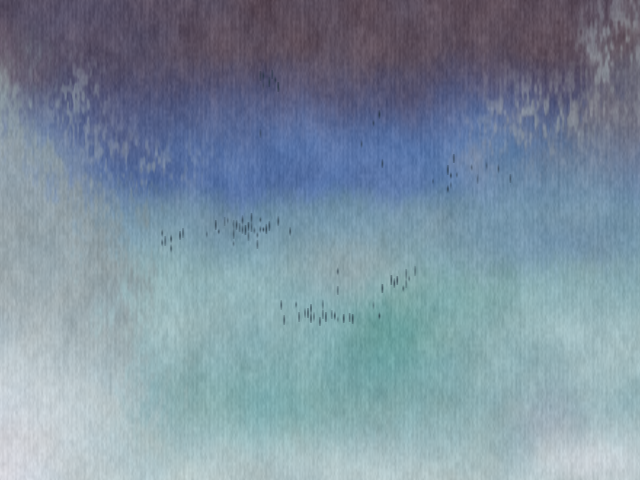
Give the GLSL for this background, as a WebGL 2 fragment shader.

```glsl
#version 300 es
precision highp float;

uniform vec2 u_resolution;
out vec4 fragColor;

const vec3 PLUM = vec3(0.36, 0.31, 0.36);
const vec3 INDIGO = vec3(0.33, 0.34, 0.47);
const vec3 BLUE = vec3(0.34, 0.45, 0.65);
const vec3 HAZE = vec3(0.46, 0.58, 0.66);
const vec3 AQUA = vec3(0.53, 0.67, 0.69);
const vec3 GREEN = vec3(0.38, 0.61, 0.59);
const vec3 MIST = vec3(0.70, 0.77, 0.78);
const vec3 STONE = vec3(0.58, 0.63, 0.65);
const vec3 CHALK = vec3(0.83, 0.84, 0.87);
const vec3 MAUVE = vec3(0.61, 0.62, 0.68);
const vec3 INK = vec3(0.14, 0.20, 0.25);

float hash(vec2 p) {
  vec3 v = fract(vec3(p.xyx) * 0.1031);
  v += dot(v, v.yzx + 33.33);
  return fract((v.x + v.y) * v.z);
}

float noise(vec2 p) {
  vec2 i = floor(p), f = fract(p);
  f = f * f * (3.0 - 2.0 * f);
  float low = mix(hash(i), hash(i + vec2(1, 0)), f.x);
  float high = mix(hash(i + vec2(0, 1)), hash(i + vec2(1, 1)), f.x);
  return mix(low, high, f.y);
}

float fbm(vec2 p) {
  float sum = 0.0, gain = 0.5;
  for (int i = 0; i < 5; i++) {
    sum += gain * noise(p);
    p = mat2(1.6, 1.2, -1.2, 1.6) * p + 7.3;
    gain *= 0.5;
  }
  return sum;
}

// Soft elliptical patch, 1 at its centre
float patchMask(vec2 p, vec2 centre, vec2 radius) {
  vec2 d = (p - centre) / radius;
  return exp(-dot(d, d));
}

// Vertical bands from the pale foot to the dark top
vec3 skyBands(float y) {
  vec3 c = mix(MIST, AQUA, smoothstep(-0.02, 0.20, y));
  c = mix(c, HAZE, smoothstep(0.40, 0.56, y));
  c = mix(c, BLUE, smoothstep(0.54, 0.63, y));
  c = mix(c, INDIGO, smoothstep(0.67, 0.83, y));
  return mix(c, PLUM, smoothstep(0.77, 0.91, y));
}

vec3 addPatches(vec3 c, vec2 p) {
  c = mix(c, GREEN, 0.70 * patchMask(p, vec2(0.62, 0.29), vec2(0.09, 0.09)));
  c = mix(c, GREEN, 0.35 * patchMask(p, vec2(0.44, 0.17), vec2(0.17, 0.10)));
  c = mix(c, GREEN, 0.30 * patchMask(p, vec2(0.72, 0.39), vec2(0.10, 0.05)));
  c = mix(c, STONE, 0.60 * patchMask(p, vec2(0.56, 0.44), vec2(0.10, 0.06)));
  c = mix(c, INDIGO, 0.50 * patchMask(p, vec2(0.20, 0.73), vec2(0.12, 0.10)));
  c = mix(c, INDIGO, 0.45 * patchMask(p, vec2(0.12, 0.95), vec2(0.16, 0.12)));
  c = mix(c, HAZE, 0.75 * patchMask(p, vec2(0.90, 0.61), vec2(0.19, 0.09)));
  c = mix(c, BLUE, 0.30 * patchMask(p, vec2(0.88, 0.47), vec2(0.14, 0.05)));
  c = mix(c, MIST, 0.60 * patchMask(p, vec2(0.97, 0.28), vec2(0.17, 0.13)));
  return mix(c, MIST, 0.40 * patchMask(p, vec2(0.28, 0.33), vec2(0.14, 0.12)));
}

// Scumbled pale paint along the left side and right corners
vec3 addEdges(vec3 c, vec2 p, float scumble, float bristle) {
  float reach = mix(0.21, 0.015, smoothstep(0.40, 0.88, p.y));
  float left = 1.0 - smoothstep(-0.07, 0.07, p.x - reach + scumble * 0.14 + bristle * 0.045);
  left *= 1.0 - smoothstep(0.82, 0.98, p.y);
  c = mix(c, mix(MIST, STONE, smoothstep(0.12, 0.42, p.y)), 0.90 * left);
  c = mix(c, CHALK, patchMask(p, vec2(-0.02, 0.0), vec2(0.16, 0.30)));
  float diagonal = p.x + 0.65 * (1.0 - p.y) - 0.99 + scumble * 0.22 + bristle * 0.05;
  float right = smoothstep(-0.05, 0.10, diagonal) * smoothstep(0.56, 0.76, p.y);
  c = mix(c, mix(STONE, PLUM, 0.55), 0.75 * right);
  // Dry wisps dragged over the dark paint
  float wisps = patchMask(p, vec2(0.20, 0.66), vec2(0.11, 0.07));
  wisps += patchMask(p, vec2(0.10, 0.79), vec2(0.05, 0.09));
  wisps += patchMask(p, vec2(0.84, 0.74), vec2(0.07, 0.09));
  wisps += patchMask(p, vec2(0.96, 0.88), vec2(0.06, 0.12));
  c = mix(c, STONE, 0.55 * wisps * smoothstep(0.0, 0.5, bristle * 0.7 + scumble + 0.1));
  c = mix(c, MAUVE, 0.50 * patchMask(p, vec2(0.87, 0.13), vec2(0.08, 0.08)));
  return mix(c, CHALK, 0.65 * patchMask(p, vec2(0.94, 0.03), vec2(0.09, 0.07)));
}

// Where dry-brush flecks gather
float fleckDensity(vec2 p) {
  float d = patchMask(p, vec2(0.385, 0.535), vec2(0.05, 0.022));
  d += 0.6 * patchMask(p, vec2(0.265, 0.515), vec2(0.02, 0.02));
  d += 0.9 * patchMask(p, vec2(0.50, 0.355), vec2(0.065, 0.014));
  d += 0.9 * patchMask(p, vec2(0.625, 0.425), vec2(0.020, 0.020));
  d += 0.5 * patchMask(p, vec2(0.525, 0.43), vec2(0.013, 0.02));
  d += 0.7 * patchMask(p, vec2(0.415, 0.84), vec2(0.025, 0.022));
  d += 0.35 * patchMask(p, vec2(0.73, 0.65), vec2(0.05, 0.05));
  d += 0.2 * patchMask(p, vec2(0.59, 0.71), vec2(0.04, 0.07));
  return d + 0.4 * patchMask(p, vec2(0.42, 0.72), vec2(0.02, 0.012));
}

// Short vertical dashes in staggered cells
float flecks(vec2 q, float aspect, float pixel) {
  vec2 cell = vec2(0.0062, 0.020);
  float column = floor(q.x / cell.x);
  q.y += cell.y * hash(vec2(column, 5.0));
  vec2 id = vec2(column, floor(q.y / cell.y));
  vec2 centre = (id + 0.5) * cell;
  vec2 size = vec2(0.0017, 0.003 + 0.007 * hash(id + 31.0));
  float dist = (length((q - centre) / size) - 1.0) * size.x;
  float present = step(hash(id), 0.85 * fleckDensity(centre / vec2(aspect, 1.0)) - 0.03);
  return present * (1.0 - smoothstep(-pixel, pixel, dist)) * (0.45 + 0.55 * hash(id + 9.0));
}

void main() {
  vec2 p = gl_FragCoord.xy / u_resolution;
  float aspect = u_resolution.x / u_resolution.y;
  vec2 q = p * vec2(aspect, 1.0);
  float cloud = fbm(q * 5.0) - 0.5;
  float scumble = fbm(q * vec2(20.0, 12.0) + 20.0) - 0.5;
  float bristle = noise(q * vec2(95.0, 32.0)) + noise(q * vec2(190.0, 60.0) + 11.0) - 1.0;
  vec2 warped = p + vec2(cloud, fbm(q * 6.0 + 40.0) - 0.5) * 0.08;
  warped.y += 0.025 * scumble + 0.012 * bristle;
  vec3 c = addEdges(addPatches(skyBands(warped.y), warped), warped, scumble, bristle);
  // Brush grain and ribbed paper
  float grain = noise(q * vec2(170.0, 65.0) + 3.0) + noise(q * vec2(330.0, 150.0)) - 1.0;
  c += 0.06 * cloud + 0.10 * scumble + 0.025 * bristle + 0.042 * grain;
  c += vec3(0.04, 0.0, -0.03) * (fbm(q * 13.0 + 70.0) - 0.5);
  c += 0.010 * sin(q.x * 700.0);
  c = mix(c, INK, 0.8 * flecks(q, aspect, 1.0 / u_resolution.y));
  fragColor = vec4(clamp(c, 0.0, 1.0), 1.0);
}
```
